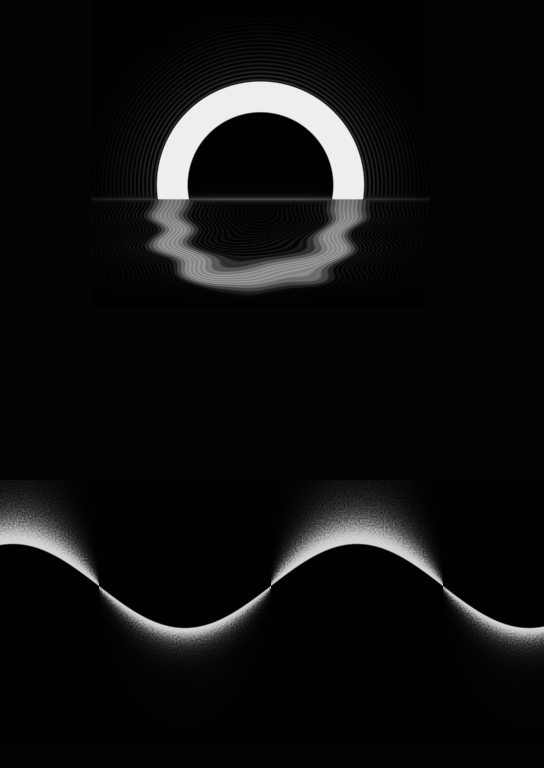
A WebGL 2 fragment shader for this background:

```glsl
#version 300 es
precision highp float;
// A glowing ring setting over rippled dark water, above a grainy luminous sine wave.
uniform vec2 u_resolution;
out vec4 fragColor;

// All lengths are in units of the canvas height.
const float TAU = 6.2831853;
const float BACKDROP = 0.010;
const float PANEL_BLACK = 0.003;

const vec2  RING_CENTER = vec2(0.3392, 0.759);
const float RING_OUTER = 0.1350;
const float RING_INNER = 0.0948;
const float RING_LIGHT = 0.93;
const float HORIZON = 0.7405;
const vec2  SCENE_MIN = vec2(0.118, 0.599);
const vec2  SCENE_MAX = vec2(0.560, 1.010);
const float RIPPLE_SPACING = 0.0053;
const float RIPPLE_LIGHT = 0.17;
const float WATER_SQUASH = 0.78;
const float WATER_LIGHT = 0.60;

const float WAVE_CREST_X = 0.4648;
const float WAVE_LENGTH = 0.448;
const float WAVE_MID = 0.237;
const float WAVE_HEIGHT = 0.0547;
const float WAVE_LIGHT = 0.83;
const float CREST_GLOW = 0.0285;
const float TROUGH_GLOW = 0.0120;
const float WAVE_PANEL_TOP = 0.375;
const float WAVE_PANEL_BOTTOM = 0.030;
const float GRAIN_SCALE = 420.0;
const float GRAIN_AMOUNT = 0.75;

vec2 hashGradient(vec2 cell) {
  vec3 h = fract(cell.xyx * vec3(0.1031, 0.1030, 0.0973));
  h += dot(h, h.yzx + 33.33);
  float angle = TAU * fract((h.x + h.y) * h.z);
  return vec2(cos(angle), sin(angle));
}

float gradientNoise(vec2 p) {
  vec2 i = floor(p), f = p - i;
  vec2 u = f * f * f * (f * (f * 6.0 - 15.0) + 10.0);
  vec2 e = vec2(1.0, 0.0);
  float low = mix(dot(hashGradient(i), f), dot(hashGradient(i + e), f - e), u.x);
  float high = mix(dot(hashGradient(i + e.yx), f - e.yx),
                   dot(hashGradient(i + e.xx), f - e.xx), u.x);
  return mix(low, high, u.y);
}

// Coverage of a ring band, with edges softened by blur.
float ringBand(float r, float blur) {
  return smoothstep(-blur, blur, r - RING_INNER) * smoothstep(-blur, blur, RING_OUTER - r);
}

float rippleLines(float r) {
  return 0.5 + 0.5 * cos(TAU * (r - RING_OUTER) / RIPPLE_SPACING - 2.5);
}

// Ring and its fading concentric echoes.
float sky(vec2 p, float px) {
  float r = length(p - RING_CENTER);
  float beyond = max(r - RING_OUTER, 0.0);
  float echoes = RIPPLE_LIGHT * rippleLines(r) * exp(-beyond * 24.0)
               * smoothstep(0.115, 0.05, beyond) * step(RING_OUTER, r);
  return max(RING_LIGHT * ringBand(r, px), echoes);
}

// Mirrored ring, bent by slow swells and lined with ripples.
float water(vec2 p) {
  float depth = HORIZON - p.y;
  float side = p.x - RING_CENTER.x;
  float swell = smoothstep(0.0, 0.04, depth);
  vec2 q = vec2(side, HORIZON + depth / WATER_SQUASH - RING_CENTER.y);
  q.x += swell * (0.007 + 0.009 * sin(depth * 150.0 + side * 9.0)
       + 0.020 * gradientNoise(vec2(side * 8.0, depth * 32.0) + 7.3));
  q.y += swell * (0.008 * sin(side * 34.0 + 1.0)
       + 0.012 * gradientNoise(p * vec2(14.0, 22.0)));
  float r = length(q);
  float lines = rippleLines(r);
  float reach = exp(-abs(r - 0.115) * 17.0) * smoothstep(0.145, 0.07, depth);
  float body = ringBand(r, 0.013) * mix(0.82, 1.0, swell);
  return WATER_LIGHT * body * (0.84 + 0.16 * lines) + 0.15 * lines * reach * (1.0 - body);
}

// Sine edge lit on its outer side: above crests, below troughs.
float wave(vec2 p, float px) {
  float phase = TAU * (p.x - WAVE_CREST_X) / WAVE_LENGTH;
  float bend = cos(phase);
  float slope = WAVE_HEIGHT * TAU / WAVE_LENGTH * sin(phase);
  float facing = bend < 0.0 ? -1.0 : 1.0;
  float d = facing * (p.y - WAVE_MID - WAVE_HEIGHT * bend) / sqrt(1.0 + slope * slope);
  float width = (facing > 0.0 ? CREST_GLOW : TROUGH_GLOW) * pow(abs(bend), 0.7) + 0.0022;
  float glow = 1.0 / (1.0 + pow(max(d, 0.0) / width, 2.6));
  float grain = gradientNoise(p * GRAIN_SCALE) * GRAIN_AMOUNT * (1.0 - glow * glow);
  return WAVE_LIGHT * glow * (1.0 + grain) * smoothstep(-px, px, d);
}

void main() {
  float px = 1.0 / u_resolution.y;
  vec2 p = gl_FragCoord.xy * px;
  float light = BACKDROP;

  // Ring scene with its thin bright horizon.
  vec2 inside = step(SCENE_MIN, p) * step(p, SCENE_MAX);
  float scene = mix(water(p), sky(p, px), smoothstep(-px, px, p.y - HORIZON));
  float across = abs(p.x - RING_CENTER.x) / 0.222;
  float haze = exp(-abs(p.y - HORIZON) / 0.0028) * (1.0 - 0.75 * across * across);
  scene = max(scene, 0.30 * haze);
  light = mix(light, PANEL_BLACK + scene, inside.x * inside.y);

  // Wave panel.
  float band = step(WAVE_PANEL_BOTTOM, p.y) * step(p.y, WAVE_PANEL_TOP);
  light = mix(light, PANEL_BLACK + wave(p, px), band);

  fragColor = vec4(vec3(clamp(light, 0.0, 1.0)), 1.0);
}
```
